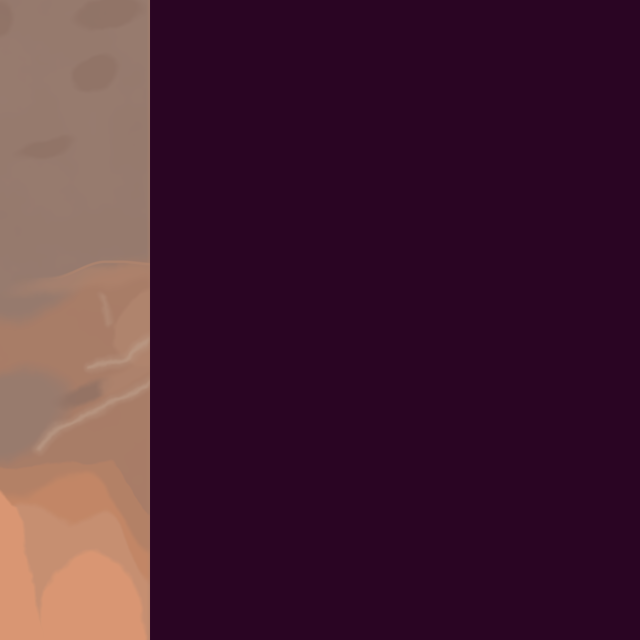
Write a WebGL 2 fragment shader that draws this background.

```glsl
#version 300 es
precision highp float;

uniform vec2 u_resolution;
out vec4 outColor;

const vec3 PLUM = vec3(0.165, 0.018, 0.137);
const vec3 TAUPE = vec3(0.59, 0.48, 0.43);
const vec3 SHADE = vec3(0.555, 0.44, 0.39);
const vec3 CLAY = vec3(0.67, 0.49, 0.40);
const vec3 ROSE = vec3(0.69, 0.52, 0.43);
const vec3 COPPER = vec3(0.765, 0.53, 0.40);
const vec3 PEACH = vec3(0.775, 0.56, 0.445);
const vec3 APRICOT = vec3(0.85, 0.59, 0.45);
const vec3 MIST = vec3(0.74, 0.62, 0.54);
const float STRIP_WIDTH = 0.2344;

float hash(vec2 p) {
  return fract(sin(dot(p, vec2(127.1, 311.7))) * 43758.5453);
}

float noise(vec2 p) {
  vec2 i = floor(p), f = fract(p);
  f = f * f * (3.0 - 2.0 * f);
  return mix(mix(hash(i), hash(i + vec2(1, 0)), f.x),
             mix(hash(i + vec2(0, 1)), hash(i + vec2(1, 1)), f.x), f.y);
}

float fbm(vec2 p) {
  float sum = 0.0, amp = 0.5;
  for (int i = 0; i < 4; i++) {
    sum += amp * noise(p);
    p = p * 2.03 + 17.0;
    amp *= 0.5;
  }
  return sum;
}

// Coverage of the inside (negative side) of a signed distance
float cover(float d, float soft) {
  return 1.0 - smoothstep(-soft, soft, d);
}

// Approximate distance to a tilted ellipse
float ellipse(vec2 p, vec2 center, vec2 radius, float slope) {
  vec2 q = p - center;
  q.y -= slope * q.x;
  return (length(q / radius) - 1.0) * min(radius.x, radius.y);
}

float segment(vec2 p, vec2 a, vec2 b) {
  vec2 q = p - a, d = b - a;
  return length(q - d * clamp(dot(q, d) / dot(d, d), 0.0, 1.0));
}

float ridgeHeight(float x) {
  return 0.566 + 0.025 * smoothstep(0.08, 0.165, x) - 0.004 * smoothstep(0.19, 0.24, x);
}

// Grey upper haze with faint darker patches
vec3 haze(vec2 p, vec2 w) {
  vec3 c = TAUPE + 0.012 * (fbm(p * 14.0) - 0.5);
  float d = ellipse(w, vec2(0.15, 0.885), vec2(0.037, 0.028), 0.25);
  d = min(d, ellipse(w, vec2(0.07, 0.767), vec2(0.042, 0.015), 0.25));
  d = min(d, ellipse(w, vec2(0.17, 0.978), vec2(0.055, 0.022), 0.15));
  d = min(d, ellipse(w, vec2(0.0, 0.97), vec2(0.02, 0.025), 0.3));
  return mix(c, SHADE, 0.65 * cover(d, 0.005));
}

// Clay slopes, grey hollow and pale streaks
vec3 slopes(vec3 c, vec2 p, vec2 w) {
  float top = 0.50 + 0.085 * smoothstep(0.02, 0.2, p.x);
  c = mix(c, CLAY, 0.85 * cover(w.y - top, 0.018));
  float band = ellipse(w, vec2(0.15, 0.565), vec2(0.11, 0.016), 0.13);
  c = mix(c, ROSE, 0.6 * cover(band, 0.009) * cover(p.y - ridgeHeight(p.x), 0.002));
  float shoulder = ellipse(w, vec2(0.245, 0.49), vec2(0.065, 0.06), 0.2);
  c = mix(c, ROSE, 0.9 * cover(shoulder, 0.004));

  float hollow = ellipse(w, vec2(0.0, 0.345), vec2(0.105, 0.07), 0.3);
  c = mix(c, TAUPE, 0.9 * cover(hollow, 0.014));
  float slate = ellipse(w, vec2(0.135, 0.387), vec2(0.04, 0.015), 0.35);
  c = mix(c, SHADE, 0.75 * cover(slate, 0.006));

  float ridge = abs(p.y - ridgeHeight(p.x));
  c = mix(c, ROSE, 0.8 * cover(ridge - 0.002, 0.0015) * smoothstep(0.06, 0.13, p.x));
  float upper = min(segment(w, vec2(0.145, 0.427), vec2(0.202, 0.442)),
                    segment(w, vec2(0.202, 0.442), vec2(0.237, 0.471)));
  float lower = min(segment(w, vec2(0.062, 0.30), vec2(0.09, 0.33)),
                    segment(w, vec2(0.09, 0.33), vec2(0.165, 0.365)));
  lower = min(lower, segment(w, vec2(0.165, 0.365), vec2(0.237, 0.402)));
  float between = segment(w, vec2(0.17, 0.395), vec2(0.24, 0.436)) - 0.014;
  c = mix(c, ROSE, 0.7 * cover(between, 0.008));
  float streak = min(upper, lower);
  c = mix(c, MIST, 0.3 * cover(streak - 0.009, 0.006));
  c = mix(c, MIST, 0.55 * cover(streak - 0.003, 0.003));
  float wisp = segment(w, vec2(0.163, 0.535), vec2(0.172, 0.495)) - 0.005;
  return mix(c, MIST, 0.35 * cover(wisp, 0.006));
}

// Warm layered glow at the base
vec3 embers(vec3 c, vec2 p, vec2 w) {
  float rim = 0.265 + 0.012 * smoothstep(0.02, 0.08, p.x) - 0.08 * smoothstep(0.17, 0.24, p.x);
  c = mix(c, mix(CLAY, COPPER, 0.35), cover(w.y - rim, 0.003));
  float crest = 0.225 + 0.035 * smoothstep(0.03, 0.11, p.x) - 0.12 * smoothstep(0.14, 0.235, p.x);
  c = mix(c, COPPER, 0.9 * cover(w.y - crest, 0.009));
  float fold = 0.20 + 0.015 * sin(p.x * 40.0) - 0.11 * smoothstep(0.16, 0.23, p.x);
  c = mix(c, PEACH, cover(w.y - fold, 0.007));
  float tongue = max(w.x - 0.025 - 0.21 * (0.22 - w.y), w.y - 0.23 + 0.8 * w.x);
  float mound = ellipse(w, vec2(0.145, 0.02), vec2(0.082, 0.115), 0.0);
  return mix(c, APRICOT, cover(min(tongue, mound), 0.004));
}

void main() {
  vec2 p = gl_FragCoord.xy / u_resolution;
  vec2 warp = vec2(fbm(p * 28.0), fbm(p * 28.0 + 41.0)) - 0.47;
  vec2 w = p + 0.018 * warp;
  vec3 c = embers(slopes(haze(p, w), p, w), p, w);
  c = mix(c, ROSE, 0.3 * smoothstep(0.228, STRIP_WIDTH, p.x));
  float pixel = 1.0 / u_resolution.x;
  outColor = vec4(mix(PLUM, c, cover(p.x - STRIP_WIDTH, 0.6 * pixel)), 1.0);
}
```
